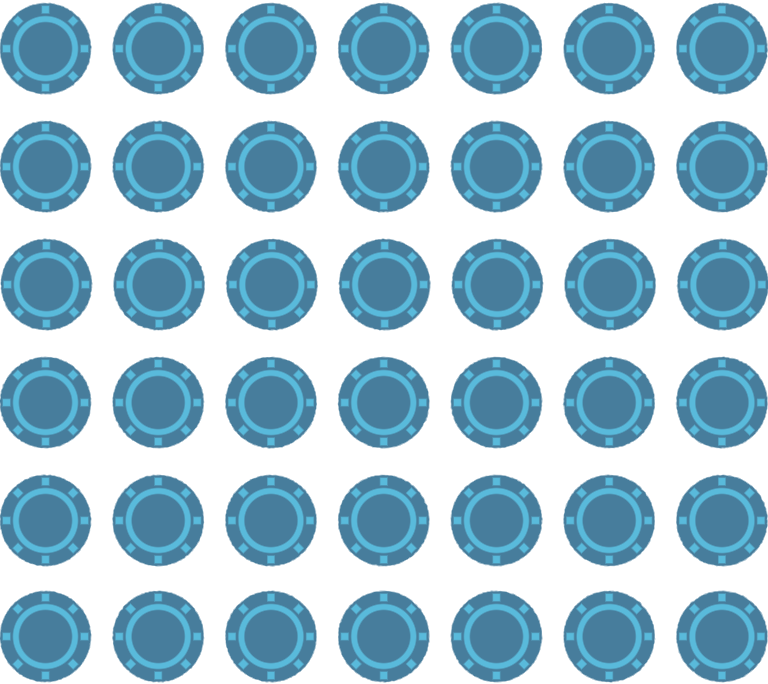
Write a Shadertoy shader that draws this pattern.

```glsl
// Grid of seven by six blue round chips with a pale ring and eight rim studs, on white.

vec2 gradientAt(vec2 cell) {
    vec2 h = vec2(dot(cell, vec2(127.1, 311.7)), dot(cell, vec2(269.5, 183.3)));
    return fract(sin(h) * 43758.5) * 2.0 - 1.0;
}

float gradientNoise(vec2 p) {
    vec2 i = floor(p), f = fract(p);
    vec2 u = f * f * (3.0 - 2.0 * f);
    vec2 e = vec2(0.0, 1.0);
    float low = mix(dot(gradientAt(i), f), dot(gradientAt(i + e.yx), f - e.yx), u.x);
    float high = mix(dot(gradientAt(i + e), f - e), dot(gradientAt(i + e.yy), f - e.yy), u.x);
    return mix(low, high, u.y);
}

float boxDistance(vec2 p, vec2 halfSize) {
    vec2 d = abs(p) - halfSize;
    return length(max(d, 0.0)) + min(max(d.x, d.y), 0.0);
}

float coverage(float dist, float softness) {
    return clamp(0.5 - dist / softness, 0.0, 1.0);
}

void mainImage(out vec4 fragColor, in vec2 fragCoord) {
    // One unit is the radius of a chip
    float unitsPerPixel = 16.88 / iResolution.x;
    float softness = max(unitsPerPixel, 0.035);
    vec2 p = fragCoord * unitsPerPixel - 1.0;

    // Nearest chip; the bottom row sits a little high, the fourth a little right
    vec2 pitch = vec2(2.478, 2.593);
    vec2 id = clamp(round(p / pitch), vec2(0.0), vec2(6.0, 5.0));
    vec2 q = p - id * pitch;
    q -= vec2(id.y == 3.0 ? 0.02 : 0.0, id.y == 0.0 ? 0.044 : 0.0);
    float r = length(q);

    // Disc with a slightly ragged rim
    float rag = 0.02 * gradientNoise(q * 14.0 + id * 37.0);
    float disc = r - 1.0 + rag;

    // Inner ring
    float ring = abs(r - 0.65) - 0.065;

    // Eight studs, folded into one sector
    float sector = radians(45.0);
    float angle = atan(q.y, q.x);
    angle -= sector * round(angle / sector);
    vec2 s = r * vec2(cos(angle), sin(angle));
    float stud = boxDistance(s - vec2(0.857, 0.0), vec2(0.083, 0.08));

    vec3 chip = mix(vec3(0.28, 0.49, 0.61), vec3(0.35, 0.73, 0.86),
                    coverage(min(ring, stud), softness));
    fragColor = vec4(mix(vec3(1.0), chip, coverage(disc, softness)), 1.0);
}
```
